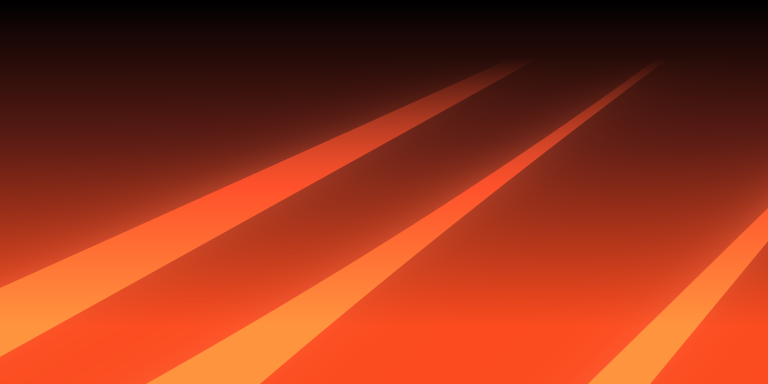
Write a WebGL 2 fragment shader that draws this background.

```glsl
#version 300 es
precision highp float;
// Slanted tapering light beams glowing over a black-to-orange vertical gradient.

#define BEAM_COUNT 3
#define FADE_START 0.15
#define FADE_END 0.49
#define HEAT_END 0.85
#define DUSK_DEPTH 0.37
#define GLOW_WIDTH 0.055
#define GLOW_LEFT 0.36
#define GLOW_RIGHT 0.26

uniform vec2 u_resolution;
out vec4 fragColor;

const vec3 DUSK = vec3(0.36, 0.11, 0.08);
const vec3 EMBER = vec3(0.985, 0.295, 0.12);
const vec3 BEAM_RED = vec3(1.0, 0.32, 0.17);
const vec3 BEAM_GOLD = vec3(1.0, 0.58, 0.245);
const vec3 GLOW = vec3(1.0, 0.42, 0.26);

// Edge curves: x = a + b * depth + c * depth^2, in canvas heights.
const vec3 LEFT_EDGE[BEAM_COUNT] = vec3[](
  vec3(1.670, -2.227, 0.0), vec3(1.914, -1.292, -0.242), vec3(2.554, -1.023, 0.0));
const vec3 RIGHT_EDGE[BEAM_COUNT] = vec3[](
  vec3(1.675, -1.802, 0.0), vec3(1.947, -1.370, 0.100), vec3(2.518, -0.825, 0.0));

float ramp(float from, float to, float value) {
  return clamp((value - from) / (to - from), 0.0, 1.0);
}

// Approximate signed distance to an edge, positive on its right.
float edgeDistance(vec3 edge, vec2 p) {
  float x = edge.x + p.y * (edge.y + edge.z * p.y);
  float slope = edge.y + 2.0 * edge.z * p.y;
  return (p.x - x) / sqrt(1.0 + slope * slope);
}

vec3 backdrop(float depth) {
  vec3 upper = mix(vec3(0.0), DUSK, ramp(0.0, DUSK_DEPTH, depth));
  return mix(upper, EMBER, ramp(DUSK_DEPTH, HEAT_END, depth));
}

void main() {
  // x runs right and y runs down from the top edge.
  vec2 p = gl_FragCoord.xy / u_resolution.y;
  p.y = 1.0 - p.y;
  float pixel = 1.0 / u_resolution.y;

  vec3 color = backdrop(p.y);
  vec3 beamColor = mix(BEAM_RED, BEAM_GOLD, ramp(FADE_END, HEAT_END, p.y));
  float fade = ramp(FADE_START, FADE_END, p.y);
  float coverage = 0.0;

  // Soft halo outside each beam, then gather the beam shapes.
  for (int i = 0; i < BEAM_COUNT; i++) {
    float left = edgeDistance(LEFT_EDGE[i], p);
    float right = edgeDistance(RIGHT_EDGE[i], p);
    float outside = max(max(-left, right), 0.0);
    float strength = left < 0.0 ? GLOW_LEFT : GLOW_RIGHT;
    color = mix(color, GLOW, fade * strength * exp(-outside / GLOW_WIDTH));
    float inside = min(left, -right);
    coverage = max(coverage, smoothstep(-0.7 * pixel, 0.7 * pixel, inside));
  }

  color = mix(color, beamColor, coverage * fade);
  fragColor = vec4(color, 1.0);
}
```
